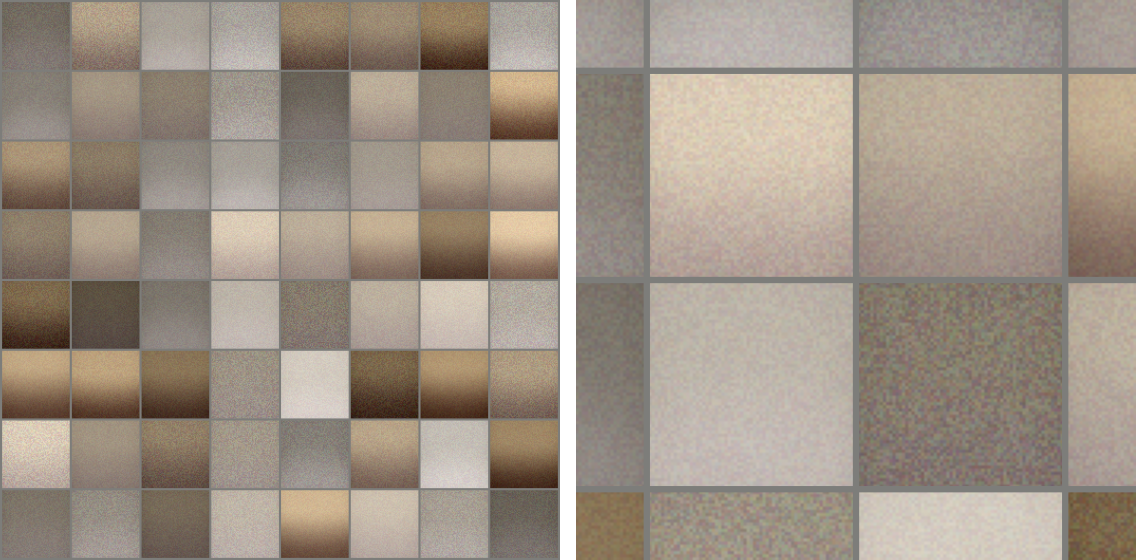
Left, the full canvas; right, a detail of the centre.
Write a Shadertoy shader that draws this pattern.

```glsl
// An 8 by 8 sheet of softly shaded swatches in taupe, brown and cream, parted by thin grey lines.
// Each swatch hashes its own tone, fall of light, horizon and grain; a warm two-stop
// vertical ramp, a low dome of light and smooth coloured noise then build its surface.

const float COUNT = 8.0;               // swatches across and down
const float GAP = 2.0 / 64.0;          // line width, in swatch widths
const float PITCH = 1.0 + GAP;
const vec3 LINE_COLOR = vec3(0.49, 0.49, 0.48);
const float TONE_MIN = 0.30;           // brightness at the top of a swatch
const float TONE_RANGE = 0.57;
const float FALL_MIN = -0.12;          // negative: the lower part glows instead
const float FALL_RANGE = 0.58;
const float GRAIN_CELLS = 64.0;        // grain cells per swatch
const float GRAIN_MIN = 0.07;
const float GRAIN_RANGE = 0.10;
const float VIGNETTE = 0.045;

// Integer hash: three independent values from 0 to 1.
vec3 hash3(ivec3 cell) {
    uvec3 v = uvec3(cell) * 1664525u + 1013904223u;
    v.x += v.y * v.z;
    v.y += v.z * v.x;
    v.z += v.x * v.y;
    v ^= v >> 16u;
    v.x += v.y * v.z;
    v.y += v.z * v.x;
    v.z += v.x * v.y;
    return vec3(v >> 8u) / 16777216.0;
}

// Smooth value noise with separate channels, centred on zero.
vec3 colorNoise(vec2 p, int seed) {
    ivec2 c = ivec2(floor(p));
    vec2 f = fract(p);
    f = f * f * (3.0 - 2.0 * f);
    vec3 low = mix(hash3(ivec3(c, seed)), hash3(ivec3(c + ivec2(1, 0), seed)), f.x);
    vec3 high = mix(hash3(ivec3(c + ivec2(0, 1), seed)), hash3(ivec3(c + ivec2(1, 1), seed)), f.x);
    return mix(low, high, f.y) - 0.5;
}

vec3 swatch(vec2 q, ivec2 id) {
    vec3 look = hash3(ivec3(id, 11));
    vec3 detail = hash3(ivec3(id, 29));
    int seed = 100 + id.x + id.y * int(COUNT);

    // Bell-shaped spread of tones; dark swatches have less room to fall.
    float tone = TONE_MIN + TONE_RANGE * 0.5 * (look.x + look.y);
    float fall = FALL_MIN + FALL_RANGE * look.z * look.z;
    fall = min(fall, tone * 0.85 - 0.1);

    // Warmth grows with the fall of light.
    vec3 top = tone + vec3(0.04 + 0.16 * fall, 0.0, -0.055 - 0.22 * fall);
    vec3 bottom = tone - fall + vec3(0.045 + 0.16 * fall, 0.0, -0.025 - 0.09 * fall);

    // Ramp with a curved horizon, rounder where the bottom glows.
    float side = 2.0 * q.x - 1.0;
    float glow = smoothstep(0.02, -0.10, fall);
    float horizon = q.y + side * side * mix(-0.03, 0.13, glow);
    float ramp = 1.0 - smoothstep(0.0, 0.68 + 0.16 * detail.x, horizon);
    vec3 color = mix(top, bottom, ramp);

    // Soft sheen near the top and slightly shaded rims.
    color += 0.03 * (q.y - 0.5) * smoothstep(0.5, 0.8, tone);
    vec2 rim = pow(abs(2.0 * q - 1.0), vec2(4.0));
    color -= VIGNETTE * (0.6 * rim.x + 0.4 * rim.y);

    // Fine coloured grain over faint broad mottling.
    float grain = GRAIN_MIN + GRAIN_RANGE * detail.y * detail.y;
    vec3 fine = colorNoise(q * GRAIN_CELLS, seed);
    vec3 broad = colorNoise(q * 9.0, seed + 500);
    color += grain * mix(fine, vec3(fine.g), 0.35);
    color += 0.012 * broad.g;
    return color;
}

void mainImage(out vec4 fragColor, in vec2 fragCoord) {
    float span = COUNT * PITCH + GAP;
    float pixel = span / iResolution.y;

    // Swatch index, and position from 0 to 1 inside the swatch.
    vec2 p = fragCoord * pixel - 0.5 * GAP;
    vec2 id = floor(p / PITCH);
    vec2 q = p - id * PITCH - 0.5 * GAP;

    // Smooth coverage of the square against the lines.
    vec2 edge = 0.5 - abs(q - 0.5);
    vec2 cover = clamp(edge / pixel + 0.5, 0.0, 1.0);
    vec3 color = swatch(clamp(q, 0.0, 1.0), ivec2(id));
    color = mix(LINE_COLOR, color, cover.x * cover.y);
    fragColor = vec4(clamp(color, 0.0, 1.0), 1.0);
}
```
